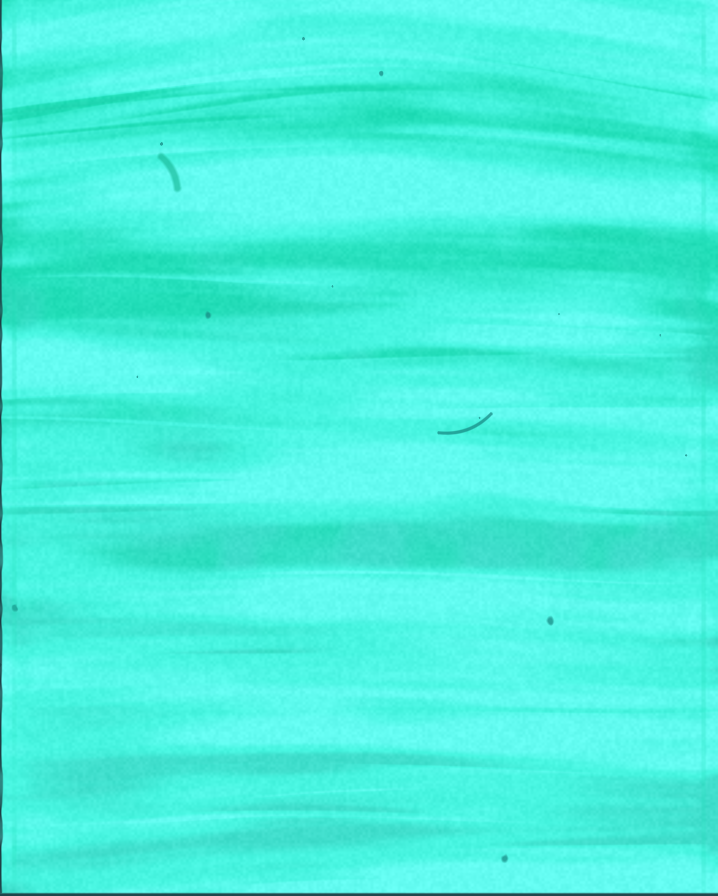
Reproduce this texture procedurally as a WebGL 2 fragment shader.

```glsl
#version 300 es
precision highp float;
// Draws a streaky turquoise paint wash brushed sideways over fine canvas.

uniform vec2 u_resolution;
out vec4 fragColor;

const vec3 GREEN = vec3(0.13, 0.87, 0.72);
const vec3 DULL  = vec3(0.25, 0.87, 0.80);
const vec3 AQUA  = vec3(0.28, 0.96, 0.88);
const vec3 PALE  = vec3(0.39, 0.985, 0.945);
const vec3 DARK  = vec3(0.10, 0.20, 0.23);
const vec3 SPECK = vec3(0.08, 0.52, 0.50);
const int STROKES = 34;
const int SPECKS = 14;
const float ARCH = 0.22;       // bend of the upper brush marks
const float WOBBLE = 0.035;    // slow drift of the bands
const float GRAIN = 0.075;     // strength of the canvas texture
const float BORDER = 0.0045;   // width of the dark rim

float hash(vec2 cell) {
    uvec2 q = uvec2(ivec2(floor(cell))) * uvec2(1597334673u, 3812015801u);
    uint h = (q.x ^ q.y) * 1597334673u;
    h = (h ^ (h >> 15)) * 2246822519u;
    h ^= h >> 13;
    return float(h >> 8) / 16777216.0;
}

float noise(vec2 p) {
    vec2 i = floor(p), f = p - i;
    f = f * f * (3.0 - 2.0 * f);
    return mix(mix(hash(i), hash(i + vec2(1, 0)), f.x),
               mix(hash(i + vec2(0, 1)), hash(i + vec2(1, 1)), f.x), f.y);
}

// Bands, streaks and bristle lines, all stretched along x
float washTone(vec2 p) {
    float tone = 0.40 * noise(p * vec2(1.8, 15.0) + 7.0);
    tone += 0.27 * noise(p * vec2(3.5, 34.0) + 31.0);
    tone += 0.15 * noise(p * vec2(6.0, 80.0) + 53.0);
    tone += 0.06 * noise(p * vec2(9.0, 170.0) + 71.0);
    return tone + 0.12 * noise(p * vec2(9.0, 16.0) + 97.0);
}

// Long tapered marks, crisp on one side and feathered on the other
float strokeTone(vec2 p, float aspect) {
    float tone = 0.0;
    for (int i = 0; i < STROKES; i++) {
        float id = float(i);
        vec2 center = vec2(hash(vec2(id, 201)) * aspect, 1.0 - pow(hash(vec2(id, 202)), 1.25));
        float halfLength = mix(0.10, 0.42, hash(vec2(id, 203)));
        float thickness = mix(0.004, 0.017, hash(vec2(id, 204)));
        float tilt = (hash(vec2(id, 205)) - 0.5) * 0.09;
        float kind = hash(vec2(id, 206)) < 0.5 ? -1.0 : 1.0;
        vec2 d = p - center;
        d.y -= d.x * tilt;
        float along = 1.0 - smoothstep(0.35, 1.0, abs(d.x) / halfLength);
        float across = smoothstep(-0.003, 0.001, d.y) * (1.0 - smoothstep(0.0, thickness, d.y));
        float dry = 0.5 + 0.7 * noise(p * vec2(10.0, 140.0) + id * 13.0);
        tone += kind * along * across * dry;
    }
    return clamp(tone, -1.5, 1.5);
}

// Curved fibre from a to b, sagging by bend
float fibre(vec2 p, vec2 a, vec2 b, float bend, float width) {
    vec2 ab = b - a;
    float t = clamp(dot(p - a, ab) / dot(ab, ab), 0.0, 1.0);
    vec2 onCurve = a + ab * t + vec2(ab.y, -ab.x) * bend * 4.0 * t * (1.0 - t);
    return 1.0 - smoothstep(width * 0.3, width, length(p - onCurve));
}

void main() {
    vec2 p = gl_FragCoord.xy / u_resolution.y;
    float aspect = u_resolution.x / u_resolution.y;
    float side = min(p.x, aspect - p.x);
    float upper = smoothstep(0.35, 1.0, p.y);

    // Bent painting space
    vec2 q = p;
    float offAxis = p.x - 0.55 * aspect;
    q.y += ARCH * upper * offAxis * offAxis;
    q.y += WOBBLE * (noise(p * vec2(2.6, 3.0) + 11.0) - 0.5);

    // Paint density to colour
    float tone = washTone(q) + 0.13 * strokeTone(q, aspect);
    tone += 0.07 * (noise(p * vec2(2.0, 3.5) + 43.0) - 0.5);
    float rough = noise(p * vec2(30.0, 24.0) + 17.0);
    tone += (rough - 0.55) * 0.30 * (1.0 - smoothstep(0.0, 0.045, side));
    vec3 deep = mix(DULL, GREEN, smoothstep(0.25, 0.75, p.y + 0.4 * (rough - 0.5)));
    vec3 color = mix(deep, AQUA, smoothstep(0.30, 0.51, tone));
    color = mix(color, PALE, smoothstep(0.49, 0.67, tone));
    color = mix(color, GREEN * 0.93, 0.7 * (1.0 - smoothstep(0.16, 0.34, tone)) * upper);

    // Canvas grain
    float grain = 0.6 * noise(p * 330.0) + 0.4 * noise(p * vec2(190.0, 150.0) + 61.0) - 0.5;
    color += GRAIN * grain * vec3(1.0, 0.7, 0.8);

    // Specks and stray fibres
    for (int i = 0; i < SPECKS; i++) {
        float id = float(i);
        vec2 spot = vec2(hash(vec2(id, 301)) * aspect, hash(vec2(id, 302)));
        float radius = mix(0.0015, 0.0055, pow(hash(vec2(id, 303)), 2.0));
        float away = length((p - spot) * vec2(1.0, 0.8)) + 0.002 * (noise(p * 260.0) - 0.5);
        color = mix(color, SPECK, 0.7 * (1.0 - smoothstep(radius * 0.3, radius, away)));
    }
    color = mix(color, SPECK, 0.7 * fibre(p, vec2(0.49, 0.517), vec2(0.548, 0.538), 0.12, 0.0028));
    color = mix(color, GREEN * 0.85, 0.7 * fibre(p, vec2(0.18, 0.825), vec2(0.198, 0.79), -0.1, 0.006));

    // Worn margins and dark rim
    float margin = 1.0 - smoothstep(0.001, 0.004, abs(side - 0.016));
    color = mix(color, GREEN, 0.35 * margin * noise(p * vec2(8.0, 20.0)));
    float rimNoise = noise(vec2(3.0, p.y * 75.0));
    float leftRim = 1.0 - smoothstep(BORDER * 0.5, BORDER, p.x + 0.002 * rimNoise);
    float bottomRim = 1.0 - smoothstep(BORDER * 0.4, BORDER, p.y);
    color = mix(color, DARK, max(leftRim * (0.55 + 0.45 * rimNoise), bottomRim * 0.9));
    fragColor = vec4(clamp(color, 0.0, 1.0), 1.0);
}
```
